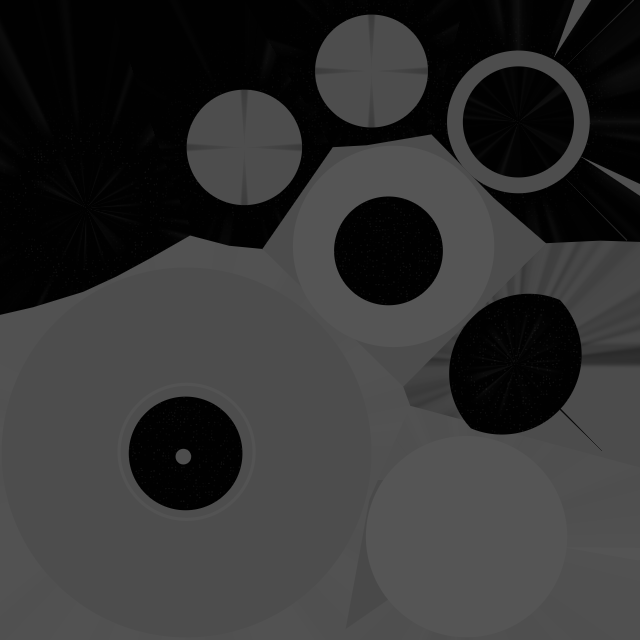
Give the GLSL for this background, as a WebGL 2 fragment shader.

```glsl
#version 300 es
precision highp float;
// Flat grey discs and rings packed together below a black, faintly streaked sky.
// Straight edges split the ground into cells; angular noise gives the rays,
// and hashed grid dots give the dust around the dark discs.
uniform vec2 u_resolution;
out vec4 fragColor;

float pixel; // size of one pixel in canvas units

float hash(vec2 p) {
  vec3 q = fract(p.xyx * 0.1031);
  q += dot(q, q.yzx + 33.33);
  return fract((q.x + q.y) * q.z);
}

// Smooth coverage of a signed distance, negative inside
float cover(float d) { return clamp(0.5 - d / pixel, 0.0, 1.0); }

float disc(vec2 p, vec2 center, float radius) {
  return cover(length(p - center) - radius);
}

// Signed distance to a line, positive on the left of a -> b
float side(vec2 p, vec2 a, vec2 b) {
  vec2 e = normalize(b - a);
  return e.x * (p.y - a.y) - e.y * (p.x - a.x);
}

// Spike from tip a that widens to halfWidth at b
float spike(vec2 p, vec2 a, vec2 b, float halfWidth) {
  float t = dot(p - a, b - a) / dot(b - a, b - a);
  float inside = step(0.0, t) * step(t, 1.0);
  return inside * cover(abs(side(p, a, b)) - halfWidth * t);
}

// Periodic value noise over the angle of d
float rays(vec2 d, float count, float seed) {
  float a = (atan(d.y, d.x) / 6.28319 + 0.5) * count;
  float i = floor(a);
  return mix(hash(vec2(mod(i, count), seed)), hash(vec2(mod(i + 1.0, count), seed)),
             smoothstep(0.0, 1.0, a - i));
}

float dust(vec2 p) {
  vec2 g = p * 210.0, cell = floor(g);
  vec2 jitter = vec2(hash(cell + 7.0), hash(cell + 31.0)) * 0.5 + 0.25;
  float dot1 = smoothstep(0.4, 0.1, length(g - cell - jitter));
  return dot1 * step(0.62, hash(cell)) * hash(cell + 53.0);
}

// Signed height above the broken horizon
float horizon(vec2 p) {
  const vec2 ridge[15] = vec2[15](
    vec2(0.0, 0.508), vec2(0.052, 0.520), vec2(0.130, 0.544), vec2(0.182, 0.568),
    vec2(0.234, 0.596), vec2(0.297, 0.632), vec2(0.358, 0.616), vec2(0.410, 0.611),
    vec2(0.520, 0.770), vec2(0.573, 0.773), vec2(0.674, 0.790), vec2(0.771, 0.691),
    vec2(0.853, 0.620), vec2(0.938, 0.624), vec2(1.0, 0.622));
  float d = 1.0;
  for (int i = 0; i < 14; i++)
    if (p.x >= ridge[i].x && p.x <= ridge[i + 1].x) d = side(p, ridge[i], ridge[i + 1]);
  return d;
}

// Black sky: rays and dust around the nearest of four centers
float sky(vec2 p) {
  const vec3 hubs[4] = vec3[4](vec3(0.382, 0.770, 0.090), vec3(0.581, 0.889, 0.088),
                              vec3(0.810, 0.810, 0.111), vec3(0.135, 0.675, 0.105));
  vec3 hub = hubs[0];
  for (int i = 1; i < 4; i++)
    if (length(p - hubs[i].xy) - hubs[i].z < length(p - hub.xy) - hub.z) hub = hubs[i];
  vec2 d = p - hub.xy;
  float rim = abs(length(d) - hub.z);
  float shade = 0.002 + 0.045 * pow(rays(d, 90.0, hub.x * 100.0), 4.0) * smoothstep(0.0, 0.06, rim);
  shade += 0.07 * dust(p) * exp(-rim * 32.0);
  vec2 axis = abs(p - vec2(0.81, 0.81));
  return shade + 0.05 * step(0.81, p.x + p.y - 0.81) * exp(-min(axis.x, axis.y) * 130.0) * step(0.11, max(axis.x, axis.y)) * step(0.75, p.x);
}

// Shaded cells between the large discs
float ground(vec2 p) {
  vec2 fork = vec2(0.630, 0.396), knot = vec2(0.641, 0.366), bend = vec2(0.577, 0.219);
  vec2 foot = vec2(0.540, 0.017), east = vec2(0.853, 0.620);
  vec2 blob = p - vec2(0.805, 0.431), low = p - vec2(0.729, 0.162);
  float shade = 0.318 + 0.012 * (rays(p - vec2(0.292, 0.293), 50.0, 4.0) - 0.5);

  float middle = min(side(p, vec2(0.410, 0.611), fork), side(p, fork, east));
  shade = mix(shade, 0.298, cover(-middle));

  float lowShade = 0.312 + 0.012 * (rays(low, 60.0, 9.0) - 0.5);
  lowShade = mix(lowShade, 0.33, spike(p, vec2(0.88, 0.145), vec2(1.0, 0.134), 0.010));
  float fin = min(side(p, foot, vec2(0.605, 0.062)), 0.25 - p.y);
  lowShade = mix(lowShade, 0.288, cover(-fin) * step(p.x, 0.62));
  float lower = min(-side(p, knot, vec2(0.898, 0.297)), min(side(p, knot, bend), side(p, bend, foot)));
  shade = mix(shade, lowShade, cover(-lower));

  float streak = rays(blob, 110.0, 3.0);
  float upper = smoothstep(0.42, 0.44, p.y), left = smoothstep(0.74, 0.69, p.x);
  float blobShade = 0.298 - 0.07 * streak * streak * max(upper, left) - 0.03 * left - 0.012 * upper;
  blobShade -= 0.05 * smoothstep(0.022, 0.012, abs(p.y - 0.446)) * step(0.88, p.x);
  float right = min(-side(p, fork, east), min(side(p, knot, vec2(0.898, 0.297)), side(p, fork, knot)));
  return mix(shade, blobShade, cover(-right));
}

// Small disc with a faint cross of wedges along its axes
float crossedDisc(float shade, vec2 p, vec2 center, float radius) {
  vec2 d = abs(p - center);
  float wedge = smoothstep(0.09, 0.03, min(d.x, d.y) / max(max(d.x, d.y), 0.001));
  return mix(shade, 0.302 - 0.07 * wedge * max(d.x, d.y) / radius, disc(p, center, radius));
}

void main() {
  vec2 p = gl_FragCoord.xy / u_resolution;
  pixel = 1.0 / min(u_resolution.x, u_resolution.y);
  float hole = 0.004 + 0.06 * dust(p);
  float shade = mix(ground(p), sky(p), cover(-horizon(p)));

  // Bright slivers and thin lines at the upper right
  shade = mix(shade, 0.31, spike(p, vec2(0.866, 0.911), vec2(0.915, 1.01), 0.013));
  shade = mix(shade, 0.31, spike(p, vec2(0.908, 0.755), vec2(1.01, 0.698), 0.009));
  shade = mix(shade, 0.20, 0.7 * spike(p, vec2(0.885, 0.898), vec2(0.99, 1.0), 0.001));
  shade = mix(shade, 0.20, 0.7 * spike(p, vec2(0.885, 0.720), vec2(0.98, 0.624), 0.001));

  // Large discs with their holes
  shade = mix(shade, 0.302, disc(p, vec2(0.2915, 0.293), 0.289));
  shade = mix(shade, 0.325, disc(p, vec2(0.2915, 0.294), 0.108));
  shade = mix(shade, 0.302, disc(p, vec2(0.2915, 0.294), 0.103));
  shade = mix(shade, hole, disc(p, vec2(0.290, 0.2915), 0.0888));
  shade = mix(shade, 0.302, disc(p, vec2(0.2865, 0.2865), 0.0122));
  shade = mix(shade, 0.333, disc(p, vec2(0.615, 0.615), 0.1573));
  shade = mix(shade, hole, disc(p, vec2(0.607, 0.608), 0.085));
  shade = mix(shade, 0.333, disc(p, vec2(0.729, 0.1615), 0.1573));

  // Small discs and the open ring
  shade = crossedDisc(shade, p, vec2(0.3818, 0.7697), 0.0902);
  shade = crossedDisc(shade, p, vec2(0.5805, 0.889), 0.0882);
  vec2 ring = vec2(0.810, 0.8095);
  shade = mix(shade, 0.302, disc(p, ring, 0.1115));
  shade = mix(shade, 0.004 + 0.05 * pow(rays(p - ring, 70.0, 5.0), 4.0), disc(p, ring, 0.0868));

  // Dark lens: overlap of two circles, with a thin tail
  vec2 lens = p - vec2(0.8053, 0.431), shift = vec2(0.0212, -0.0147);
  float lensEdge = max(length(lens - shift), length(lens + shift)) - 0.1247;
  float lensRays = 0.05 * pow(rays(lens, 70.0, 8.0), 4.0) * smoothstep(-0.02, -0.06, lensEdge);
  shade = mix(shade, hole + lensRays, cover(lensEdge));
  shade = mix(shade, 0.03, spike(p, vec2(0.941, 0.295), vec2(0.875, 0.361), 0.0012));

  fragColor = vec4(vec3(shade), 1.0);
}
```
